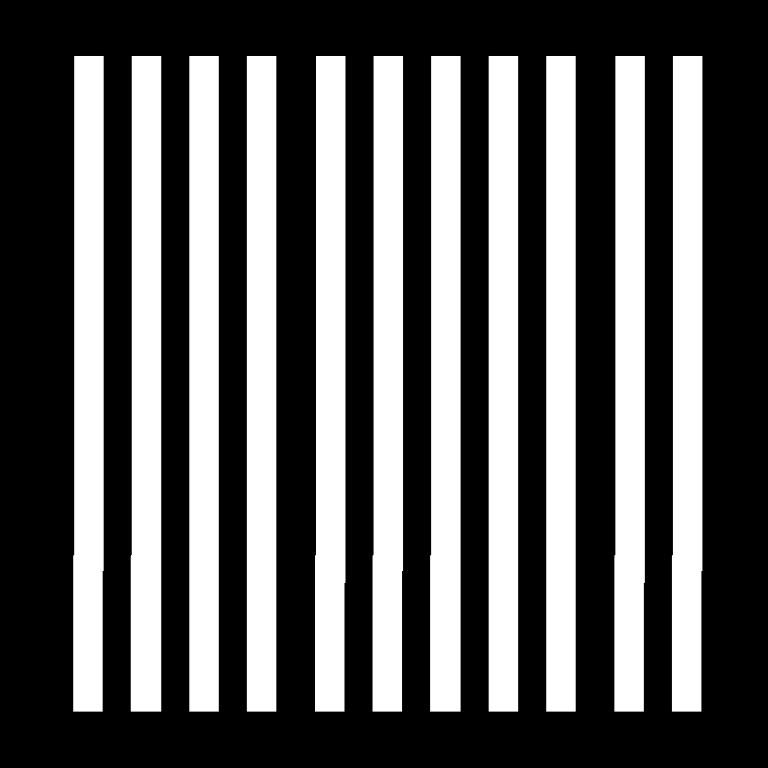
Reproduce this pattern procedurally as a WebGL 1 fragment shader.

```glsl
precision highp float;
// Eleven upright white bars on black, in groups of five with a wider gap
// before each group. Each bar is a box with analytic edge coverage; some
// edges slip slightly to the left near the bottom, by place in the group.

uniform vec2 u_resolution;

const int   BAR_COUNT   = 11;
const float GROUP_SIZE  = 5.0;
const float FIRST_LEFT  = 0.0966;
const float PITCH       = 0.07494;
const float GROUP_GAP   = 0.0151;   // extra space between groups
const float BAR_WIDTH   = 0.0384;
const float BAR_BOTTOM  = 0.0734;
const float BAR_TOP     = 0.9271;
const float SLIP        = 0.0013;   // sideways step of a worn edge
const float LEFT_SLIP_Y = 0.277;    // height where left edges step
const float RIGHT_SLIP_Y = 0.241;   // lowest step of the right edges
const float RIGHT_SLIP_RISE = 0.0155;
const vec3  GROUND = vec3(0.0);
const vec3  INK    = vec3(1.0);

// Pixel-wide ramp from 0 to 1 as x passes the edge.
float rampAt(float edge, float x, float pixel) {
  return clamp((x - edge) / pixel + 0.5, 0.0, 1.0);
}

// Coverage of the span from lo to hi.
float span(float lo, float hi, float x, float pixel) {
  return rampAt(lo, x, pixel) * (1.0 - rampAt(hi, x, pixel));
}

float barCoverage(float index, vec2 p, float pixel) {
  float place = mod(index + 1.0, GROUP_SIZE);
  float group = floor((index + 1.0) / GROUP_SIZE);
  float left  = FIRST_LEFT + index * PITCH + group * GROUP_GAP;
  float right = left + BAR_WIDTH;

  // Lower edge slips: left on the first three places, right on two.
  float rightSlipY = RIGHT_SLIP_Y + RIGHT_SLIP_RISE * place;
  left  -= SLIP * step(place, 2.5) * (1.0 - rampAt(LEFT_SLIP_Y, p.y, pixel));
  right -= SLIP * step(place, 1.5) * (1.0 - rampAt(rightSlipY, p.y, pixel));
  return span(left, right, p.x, pixel);
}

void main() {
  float side  = min(u_resolution.x, u_resolution.y);
  float pixel = 1.0 / side;
  vec2 p = (gl_FragCoord.xy - 0.5 * u_resolution) / side + 0.5;

  float bars = 0.0;
  for (int i = 0; i < BAR_COUNT; i++) {
    bars = max(bars, barCoverage(float(i), p, pixel));
  }
  bars *= span(BAR_BOTTOM, BAR_TOP, p.y, pixel);

  gl_FragColor = vec4(mix(GROUND, INK, bars), 1.0);
}
```
